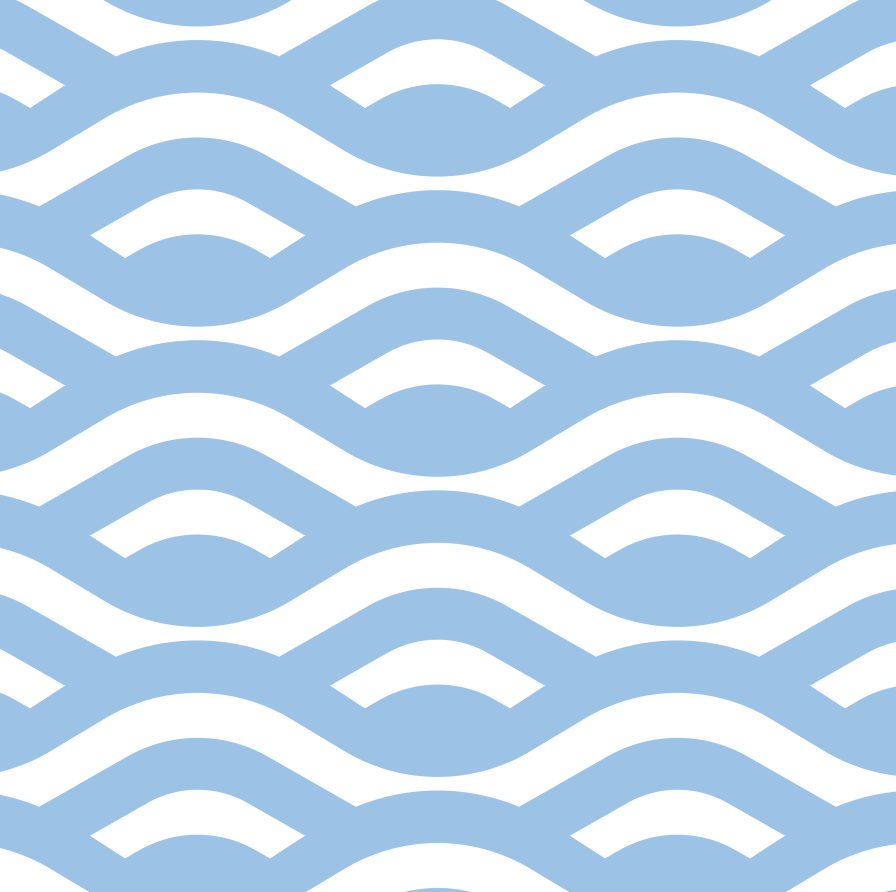
A Shadertoy shader for this pattern:

```glsl
// Overlapping scallop waves: white ribbons and short arcs on sky blue, in a half-drop repeat.
#define SHEET 768.0                    // design units across the canvas width
#define CREST vec2(375.0, 208.0)       // one ribbon crest, measured from the top left
#define HALF_STEP vec2(205.7, 128.65)  // half of the repeat, across and down
#define WAVE_DROP 72.0                 // ribbon crest to trough
#define RIBBON 38.5                    // thickness of the white strips
#define ARC_TOP 83.0                   // ribbon crest to short arc
#define HUMP_RISE 45.0                 // blue border above each crest
#define BLUE vec3(0.61, 0.76, 0.90)
#define WHITE vec3(1.0)

// Drop below the crest of a round arch that runs on into straight sides.
float arch(float x, float radius, float slope) {
    float c = inversesqrt(1.0 + slope * slope);
    float joint = radius * slope * c;
    float roundPart = radius - sqrt(max(radius * radius - x * x, 0.0));
    float straightPart = radius * (1.0 - c) + (x - joint) * slope;
    return x < joint ? roundPart : straightPart;
}

// Smooth S from crest to trough, the same arc at both ends.
float wave(float x) {
    return x < 0.5 * HALF_STEP.x
        ? arch(x, 154.6, 0.6)
        : WAVE_DROP - arch(HALF_STEP.x - x, 154.6, 0.6);
}

// Signed depth inside a strip between two heights; y runs downward.
float strip(float y, float top, float bottom) {
    return min(y - top, bottom - y);
}

// Positive inside the white parts of one scallop lattice.
float scallop(vec2 p) {
    vec2 period = 2.0 * HALF_STEP;
    float x = abs(mod(p.x + HALF_STEP.x, period.x) - HALF_STEP.x);
    float y = mod(p.y + HUMP_RISE, period.y) - HUMP_RISE;

    // The neighbouring hump hides whatever lies below its outer edge
    float hump = HALF_STEP.y - HUMP_RISE + arch(HALF_STEP.x - x, 182.0, 0.65);

    float ribbon = strip(y, wave(x), min(RIBBON + arch(x, 121.0, 0.57), hump));
    float shortArc = strip(y, ARC_TOP + arch(x, 87.0, 0.57),
                           min(ARC_TOP + RIBBON + arch(x, 100.0, 0.57), hump));
    return max(ribbon, shortArc);
}

void mainImage(out vec4 fragColor, in vec2 fragCoord) {
    float pixel = SHEET / iResolution.x;
    vec2 p = vec2(fragCoord.x, iResolution.y - fragCoord.y) * pixel - CREST;

    // Two lattices, offset by half a repeat
    float depth = max(scallop(p), scallop(p - HALF_STEP));
    float cover = smoothstep(-0.7 * pixel, 0.7 * pixel, depth);
    fragColor = vec4(mix(BLUE, WHITE, cover), 1.0);
}
```
